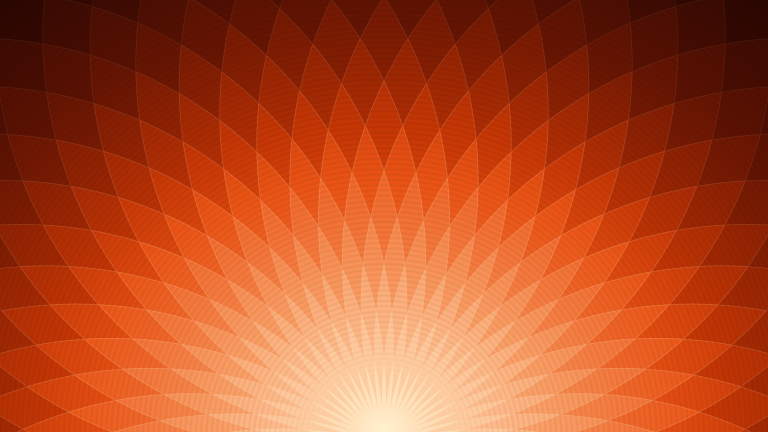
A WebGL 1 fragment shader for this background:

```glsl
precision highp float;
// A sunburst of overlapping circles that all pass through one point just below
// the canvas. Their two families of arcs cut the plane into curved diamonds,
// each tinted by its own distance from the glow, with pale seams and fine ripples.

uniform vec2 u_resolution;

// Lengths are in canvas heights.
const float TAU = 6.2831853;
const vec2  FOCUS = vec2(0.0, -0.023);  // where the arcs meet, from bottom centre
const vec2  GLOW = vec2(0.0, 0.028);    // centre of the glow, from the focus
const float DIAMETER = 1.907;           // of every circle
const float STEP = TAU / 53.2;          // angle between neighbouring circles
const float PHASE = 0.46;               // shift of the arcs, in steps
const float GLOW_SQUEEZE = 0.87;        // below 1 widens the glow sideways
const float CELL_FLATNESS = 0.65;       // 0 smooth glow, 1 one tint per diamond
const float SEAM_WIDTH = 0.0004;
const float SEAM_STRENGTH = 0.24;
const float RIPPLE_PERIOD = 0.0122;
const float RIPPLE_STRENGTH = 0.026;

const vec3 CORE    = vec3(1.00, 0.95, 0.82);
const vec3 CREAM   = vec3(0.99, 0.82, 0.65);
const vec3 PEACH   = vec3(0.98, 0.73, 0.55);
const vec3 APRICOT = vec3(0.96, 0.60, 0.38);
const vec3 SALMON  = vec3(0.94, 0.47, 0.24);
const vec3 ORANGE  = vec3(0.90, 0.32, 0.08);
const vec3 RUST    = vec3(0.76, 0.21, 0.02);
const vec3 BRICK   = vec3(0.58, 0.14, 0.01);
const vec3 MAROON  = vec3(0.39, 0.08, 0.01);
const vec3 EMBER   = vec3(0.15, 0.02, 0.005);

// Linear fade from 0 at a to 1 at b.
float ramp(float a, float b, float x) {
  return clamp((x - a) / (b - a), 0.0, 1.0);
}

vec3 glowColor(float d) {
  vec3 c = mix(CORE, CREAM, ramp(0.00, 0.12, d));
  c = mix(c, PEACH,   ramp(0.12, 0.23, d));
  c = mix(c, APRICOT, ramp(0.23, 0.35, d));
  c = mix(c, SALMON,  ramp(0.35, 0.46, d));
  c = mix(c, ORANGE,  ramp(0.46, 0.59, d));
  c = mix(c, RUST,    ramp(0.59, 0.70, d));
  c = mix(c, BRICK,   ramp(0.70, 0.83, d));
  c = mix(c, MAROON,  ramp(0.83, 0.97, d));
  return mix(c, EMBER, ramp(0.97, 1.24, d));
}

float glowDistance(vec2 p) {
  return length((p - GLOW) * vec2(GLOW_SQUEEZE, 1.0));
}

// Centre of the unit interval around x, with steps softened over w.
vec2 softCell(vec2 x, float w) {
  vec2 edge = floor(x + 0.5);
  return edge - 0.5 + smoothstep(-w, w, x - edge);
}

void main() {
  float pixel = 1.0 / u_resolution.y;
  vec2 p = (gl_FragCoord.xy - vec2(0.5 * u_resolution.x, 0.0)) * pixel - FOCUS;
  float r = clamp(length(p), 0.001, 0.99 * DIAMETER);

  // Arc coordinates: each family of circle arcs lies on whole numbers.
  float turn = atan(p.x, p.y) / STEP;
  float bend = acos(r / DIAMETER) / STEP - PHASE;
  vec2 arcs = vec2(turn + bend, turn - bend);
  float slope = DIAMETER / (STEP * r * sqrt(DIAMETER * DIAMETER - r * r));

  // Centre of the diamond that holds this point.
  vec2 cell = softCell(arcs, min(0.7 * pixel * slope, 0.49));
  float cellAngle = 0.5 * (cell.x + cell.y) * STEP;
  float cellBend = 0.5 * (cell.x - cell.y) + PHASE;
  float cellRadius = DIAMETER * max(cos(cellBend * STEP), 0.0);
  vec2 cellCentre = cellRadius * vec2(sin(cellAngle), cos(cellAngle));

  // Glow, stepped from diamond to diamond.
  float d = mix(glowDistance(p), glowDistance(cellCentre), CELL_FLATNESS);
  vec3 color = glowColor(d);

  // Fine concentric ripples.
  float ripple = sin(TAU * r / RIPPLE_PERIOD);
  color *= 1.0 + RIPPLE_STRENGTH * ripple * smoothstep(0.1, 0.3, r);

  // Thin pale seams along the arcs, fading into the dark.
  vec2 gap = abs(arcs - floor(arcs + 0.5)) / slope;
  float seam = 1.0 - smoothstep(0.0, SEAM_WIDTH + 0.8 * pixel, min(gap.x, gap.y));
  seam *= smoothstep(0.05, 0.25, r) * (1.0 - 0.75 * smoothstep(0.5, 1.1, d));
  color = mix(color, CREAM, SEAM_STRENGTH * seam);

  gl_FragColor = vec4(color, 1.0);
}
```
